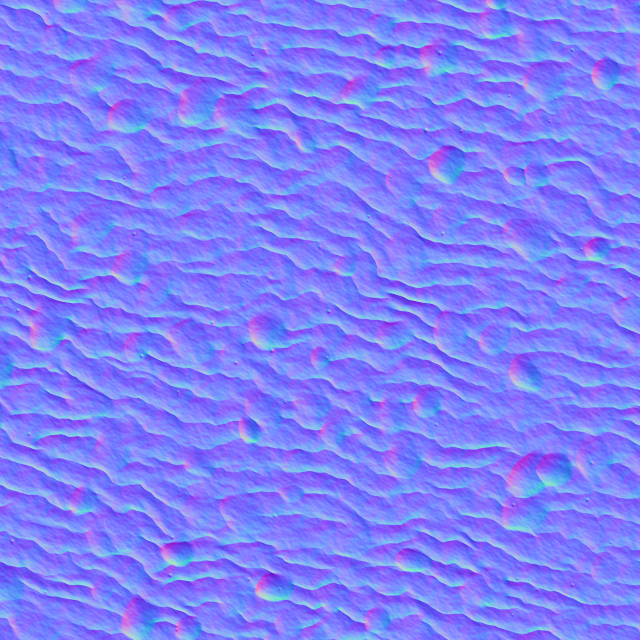
Write a WebGL 2 fragment shader that draws this texture map.

```glsl
#version 300 es
precision highp float;

uniform vec2 u_resolution;
out vec4 fragColor;

vec2 hash2(vec2 p) {
    vec2 k = vec2(dot(p, vec2(127.1, 311.7)), dot(p, vec2(269.5, 183.3)));
    return fract(sin(k) * 43758.5453);
}

float cornerSlope(vec2 cell, vec2 corner, vec2 f) {
    return dot(hash2(cell + corner) * 2.0 - 1.0, f - corner);
}

float gradientNoise(vec2 p) {
    vec2 i = floor(p), f = p - i;
    vec2 u = f * f * f * (f * (f * 6.0 - 15.0) + 10.0);
    vec2 e = vec2(1.0, 0.0);
    return mix(mix(cornerSlope(i, e.yy, f), cornerSlope(i, e.xy, f), u.x),
               mix(cornerSlope(i, e.yx, f), cornerSlope(i, e.xx, f), u.x), u.y);
}

// Wind ripples: rounded troughs between sharp crests, zero on average
float ripple(vec2 p, float seed, float wiggle) {
    float bend = 1.7 * gradientNoise(p * 3.0 + seed)
               + 1.0 * gradientNoise(p * 9.0 + seed * 2.0);
    float t = fract(bend + wiggle - 25.0 * (p.y + 0.22 * p.x));
    return t * t * t - t + 0.25;
}

// Scattered oval hollows: x is depth, y is how far inside one we are
vec2 hollows(vec2 p, float ragged) {
    vec2 q = p * 12.0, home = floor(q);
    vec2 result = vec2(0.0);
    for (int y = -1; y <= 1; y++) {
        for (int x = -1; x <= 1; x++) {
            vec2 cell = home + vec2(x, y);
            vec2 place = hash2(cell + 17.0);
            vec2 shape = hash2(cell + 53.0);
            vec2 kind = hash2(cell + 91.0);
            if (kind.x > 0.68) continue;
            float angle = 6.283 * kind.y;
            vec2 axis = vec2(cos(angle), sin(angle));
            vec2 offset = q - cell - place;
            float radius = mix(0.17, 0.37, shape.x);
            vec2 d = vec2(dot(offset, axis) / (1.0 + 0.5 * place.x),
                          dot(offset, vec2(-axis.y, axis.x))) / radius;
            float k = 1.0 - dot(d, d) * (1.0 + ragged);
            float bowl = max(0.5 * (k + sqrt(k * k + 0.012)) - 0.004, 0.0);
            // Deeper to the lower left, so that edge is the steepest
            float lean = clamp(1.0 - dot(offset / radius, vec2(0.4, 0.35)), 0.3, 1.7);
            float strength = mix(0.13, 0.5, shape.y * shape.y);
            result = max(result, bowl * vec2(lean * strength * radius / 12.0, 1.0));
        }
    }
    return result;
}

// Sparse grit of mixed size, one grain at most per cell
float pebble(vec2 p) {
    vec2 q = p * 17.0, cell = floor(q);
    vec2 d = (q - cell - mix(vec2(0.2), vec2(0.8), hash2(cell + 7.0))) / 17.0;
    vec2 kind = hash2(cell + 31.0);
    float size = mix(0.0012, 0.0026, kind.y);
    return step(kind.x, 0.16) * size * exp(-dot(d, d) / (size * size));
}

float sandHeight(vec2 p) {
    float wiggle = 0.42 * gradientNoise(p * 24.0) + 0.16 * gradientNoise(p * 60.0 + 3.0);
    float branch = smoothstep(-0.1, 0.1, gradientNoise(p * 8.0 + 40.0));
    float waves = mix(ripple(p, 3.7, wiggle), ripple(p, 21.3, wiggle), branch);
    float vigour = 0.0105 * (1.0 + 0.7 * gradientNoise(p * 4.0 + 9.0)
                                 + 0.8 * gradientNoise(p * 15.0 + 60.0));

    vec2 pit = hollows(p, 0.8 * gradientNoise(p * 32.0 + 5.0));
    float h = waves * vigour * (1.0 - 0.85 * smoothstep(0.0, 0.6, pit.y)) - pit.x;

    // Lumps and fine grain, drawn out along the falling diagonal
    vec2 s = mat2(0.85, 0.53, -0.53, 0.85) * p;
    h += 0.0036 * gradientNoise(p * 25.0 + 70.0);
    h += 0.0014 * gradientNoise(s * vec2(65.0, 85.0));
    h += 0.0006 * gradientNoise(s * vec2(130.0, 190.0) + 13.0);
    h += 0.0002 * gradientNoise(p * 290.0 + 29.0);
    return h + pebble(p);
}

void main() {
    vec2 p = gl_FragCoord.xy / u_resolution.y;
    vec2 e = vec2(0.001, 0.0);
    vec2 slope = vec2(sandHeight(p + e.xy) - sandHeight(p - e.xy),
                      sandHeight(p + e.yx) - sandHeight(p - e.yx)) / (2.0 * e.x);
    vec3 normal = normalize(vec3(-slope, 1.0));
    fragColor = vec4(normal * 0.5 + 0.5, 1.0);
}
```
